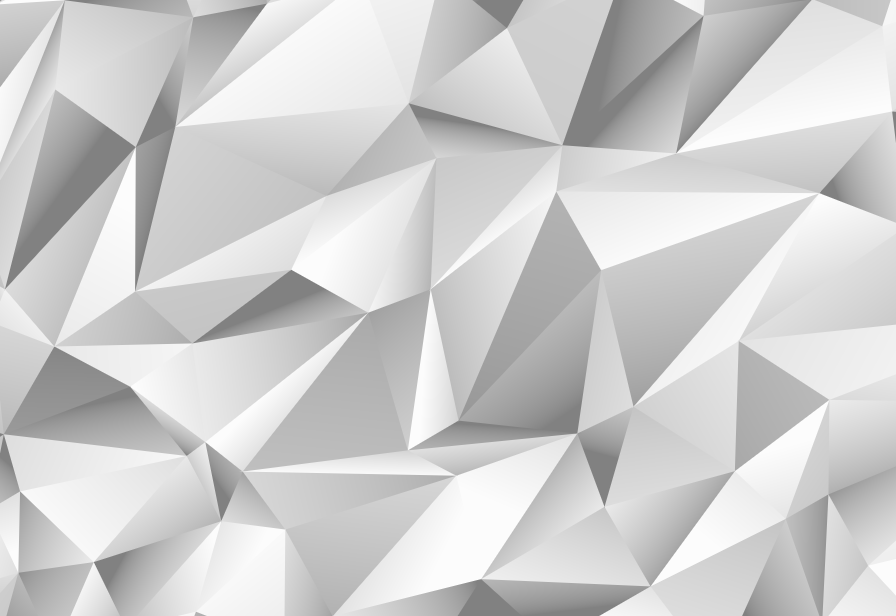
Give the GLSL for this background, as a WebGL 2 fragment shader.

```glsl
#version 300 es
precision highp float;
// Low-poly backdrop of pale grey facets, each shaded by its own linear gradient.

uniform vec2 u_resolution;
out vec4 fragColor;

vec3 hash3(vec3 p) {
    p = fract(p * vec3(0.1031, 0.1030, 0.0973));
    p += dot(p, p.yxz + 33.33);
    return fract((p.xxy + p.yxx) * p.zyx);
}

float cross2(vec2 a, vec2 b) {
    return a.x * b.y - a.y * b.x;
}

// Tilted projective grid: lines stay straight, cells grow towards the right.
const mat2 TILT = mat2(0.891, -0.454, 0.454, 0.891);
const vec2 DENSITY = vec2(6.8, 8.4);
const float GROWTH = 0.25;

vec2 toGrid(vec2 p) {
    vec2 q = TILT * p;
    return q / (1.0 + GROWTH * q.x) * DENSITY;
}

vec2 fromGrid(vec2 g) {
    g /= DENSITY;
    return transpose(TILT) * (g / (1.0 - GROWTH * g.x));
}

// Canvas position of a jittered grid corner.
vec2 corner(vec2 id) {
    return fromGrid(id + 0.9 * (hash3(vec3(id + 57.0, 3.0)).xy - 0.5));
}

// One facet: grey times coverage in x, coverage in y.
vec2 facet(vec2 p, vec2 a, vec2 b, vec2 c, float tone, vec3 seed, float pixel) {
    vec3 edges = vec3(cross2(c - b, p - b), cross2(a - c, p - c), cross2(b - a, p - a));
    vec3 dist = edges / max(vec3(length(c - b), length(a - c), length(b - a)), 1e-4);
    float inside = min(dist.x, min(dist.y, dist.z));
    float coverage = clamp(inside / pixel + 0.5, 0.0, 1.0);

    // Zero-mean corner offsets give a gradient in a random direction.
    vec3 weights = edges / max(cross2(b - a, c - a), 1e-5);
    float slope = dot(weights, seed - dot(seed, vec3(1.0 / 3.0)));
    float level = clamp(mix(0.02, 0.98, tone) + 0.8 * slope, 0.01, 1.0);
    return vec2(0.46 + 0.53 * pow(level, 0.53), 1.0) * coverage;
}

void main() {
    vec2 p = gl_FragCoord.xy / u_resolution.y;
    float pixel = 1.0 / u_resolution.y;
    vec2 home = floor(toGrid(p));
    vec2 sum = vec2(0.0);

    for (int j = -1; j <= 1; j++) {
        for (int i = -1; i <= 1; i++) {
            vec2 id = home + vec2(i, j);
            vec2 a = corner(id);
            vec2 b = corner(id + vec2(1, 0));
            vec2 c = corner(id + vec2(1, 1));
            vec2 d = corner(id + vec2(0, 1));
            vec3 rnd = hash3(vec3(id + 91.0, 17.0));

            // Split along a random diagonal that lies inside the quad.
            float areaAC = min(cross2(b - a, c - a), cross2(c - a, d - a));
            float areaBD = min(cross2(c - b, d - b), cross2(d - b, a - b));
            if (areaAC * mix(0.4, 2.2, rnd.z) < areaBD) {
                vec2 first = a;
                a = b;
                b = c;
                c = d;
                d = first;
            }

            // Evenly spread tones; the two halves always differ clearly.
            float tone = fract(dot(id, vec2(0.38, 0.72)) + 0.4 * rnd.x);
            float otherTone = fract(tone + 0.35 + 0.3 * rnd.y);
            sum += facet(p, a, b, c, tone, hash3(vec3(id + 23.0, 41.0)), pixel);
            sum += facet(p, a, c, d, otherTone, hash3(vec3(id + 23.0, 73.0)), pixel);
        }
    }

    fragColor = vec4(vec3(sum.x / max(sum.y, 1e-4)), 1.0);
}
```
